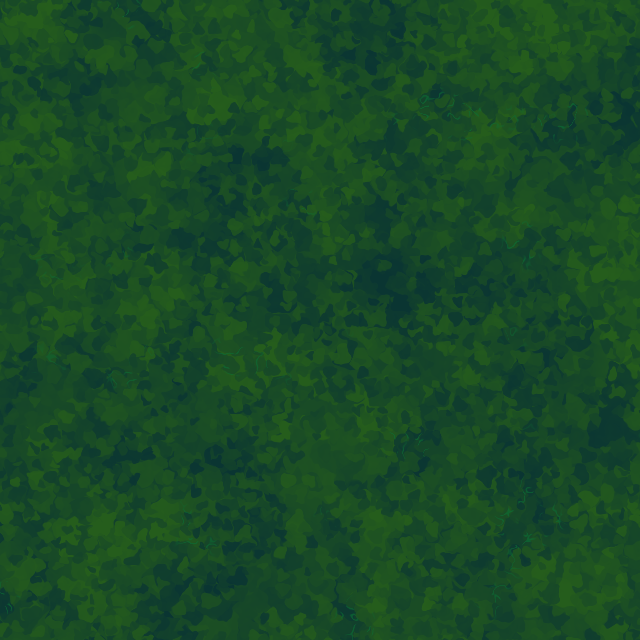
Write a Shadertoy shader that draws this texture.

```glsl
#define LAYERS 6
#define COARSEST 13.0
#define LAYER_STEP 1.36
#define EDGE_SOFTNESS 0.0011
#define WARP 0.0075
#define TONE_SPREAD 1.08
#define PATCH_CONTRAST 0.62
#define LEAF_OPACITY 0.88
#define DARK_GREEN vec3(0.058, 0.235, 0.183)
#define LIGHT_GREEN vec3(0.136, 0.350, 0.116)
#define FLECK_GREEN vec3(0.045, 0.430, 0.205)

const float TAU = 6.2831853;

vec3 hash3(vec2 p) {
    vec3 q = fract(p.xyx * vec3(0.1031, 0.1030, 0.0973));
    q += dot(q, q.yxz + 33.33);
    return fract((q.xxy + q.yzz) * q.zyx);
}

vec2 gradient(vec2 cell) {
    float angle = TAU * hash3(cell).x;
    return vec2(cos(angle), sin(angle));
}

float gradientNoise(vec2 p) {
    vec2 i = floor(p), f = fract(p);
    vec2 u = f * f * f * (f * (f * 6.0 - 15.0) + 10.0);
    vec2 e = vec2(0.0, 1.0);
    float bottom = mix(dot(gradient(i), f), dot(gradient(i + e.yx), f - e.yx), u.x);
    float top = mix(dot(gradient(i + e), f - e), dot(gradient(i + 1.0), f - 1.0), u.x);
    return mix(bottom, top, u.y);
}

// Broad drift between shaded and sunlit patches
float patchTone(vec2 p) {
    return gradientNoise(p * 4.3 + 7.0) + 0.8 * gradientNoise(p * 10.0 + 31.0);
}

// Signed distance to a lobed leaf of unit-free radius
float leafDistance(vec2 d, float radius, float turn) {
    float angle = atan(d.y, d.x) + TAU * turn;
    float lobes = 0.17 * cos(3.0 * angle) + 0.12 * cos(2.0 * angle + 9.0 * turn);
    return length(d) - radius * (1.0 + lobes);
}

// Paints one jittered layer of flat leaves over the tone below
float paintLeaves(vec2 p, float scale, float layer, float soft, float tone) {
    vec2 home = floor(p * scale);
    float fine = layer / float(LAYERS - 1);
    for (int y = -1; y <= 1; y++)
    for (int x = -1; x <= 1; x++) {
        vec2 cell = home + vec2(x, y);
        vec3 place = hash3(cell + 71.0 * layer + 13.0);
        vec3 look = hash3(cell + 37.0 * layer + 211.0);
        vec2 center = (cell + place.xy) / scale;
        float crowding = mix(0.85, 0.42, fine) + 0.8 * gradientNoise(center * 7.0 + 53.0 * layer);
        if (place.z > crowding) continue;
        float radius = mix(0.32, 0.62, look.x) / scale;
        float d = leafDistance(p - center, radius, look.y);
        float leafTone = 0.5 + PATCH_CONTRAST * patchTone(center) + TONE_SPREAD * (look.z - 0.5);
        tone = mix(tone, leafTone, LEAF_OPACITY * smoothstep(soft, -soft, d));
    }
    return tone;
}

// Sparse clusters of thin, vivid flecks
float fleckMask(vec2 p) {
    float cluster = smoothstep(0.22, 0.42, gradientNoise(p * 8.0 + 90.0));
    float vein = 1.0 - smoothstep(0.02, 0.10, abs(gradientNoise(p * 60.0 + 17.0)));
    float broken = smoothstep(0.06, 0.22, gradientNoise(p * 43.0 + 140.0));
    return cluster * vein * broken;
}

void mainImage(out vec4 fragColor, in vec2 fragCoord) {
    vec2 p = fragCoord / iResolution.y;
    float soft = max(EDGE_SOFTNESS, 0.7 / iResolution.y);

    // Ragged outlines
    vec2 ragged = p + WARP * vec2(gradientNoise(p * 48.0), gradientNoise(p * 48.0 + 60.0));
    ragged += 0.4 * WARP * vec2(gradientNoise(p * 110.0 + 20.0), gradientNoise(p * 110.0 + 80.0));

    // Leaves from large to small
    float tone = 0.5 + PATCH_CONTRAST * patchTone(p);
    float scale = COARSEST;
    for (int i = 0; i < LAYERS; i++) {
        tone = paintLeaves(ragged, scale, float(i), soft, tone);
        scale *= LAYER_STEP;
    }

    // Faint mottling, then colour
    tone += 0.07 * gradientNoise(p * 75.0 + 5.0);
    vec3 color = mix(DARK_GREEN, LIGHT_GREEN, clamp(tone, -0.22, 1.12));
    color = mix(color, FLECK_GREEN, 0.65 * fleckMask(ragged));
    fragColor = vec4(color, 1.0);
}
```
